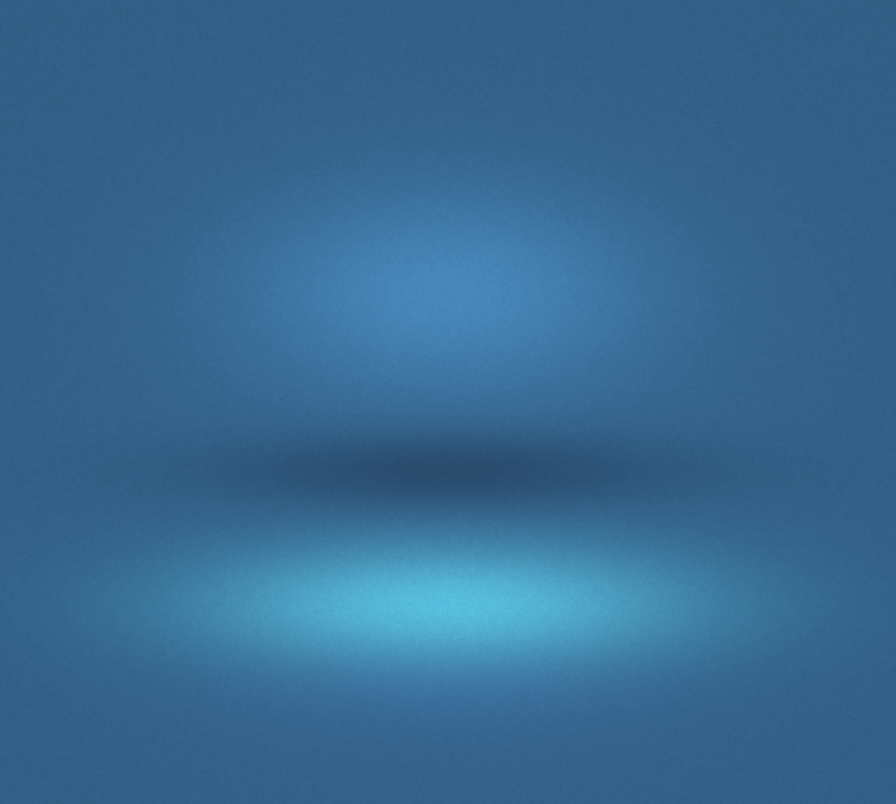
Give the GLSL for this background, as a WebGL 1 fragment shader.

```glsl
precision highp float;
// A calm blue studio backdrop: a soft wall light above, a dark band of shade
// in the middle and a bright cyan pool of light on the floor below.
// Each part is an elliptical Gaussian mixed over the base, with fine grain on top.

uniform vec2 u_resolution;

const vec3 BASE_BLUE  = vec3(0.193, 0.370, 0.522);
const vec3 HAZE_BLUE  = vec3(0.225, 0.425, 0.595);
const vec3 WALL_BLUE  = vec3(0.290, 0.550, 0.755);
const vec3 SHADE_NAVY = vec3(0.155, 0.285, 0.415);
const vec3 FLOOR_CYAN = vec3(0.350, 0.765, 0.885);
const vec3 SPILL_BLUE = vec3(0.245, 0.440, 0.660);

const vec2 GRAIN_CELLS = vec2(512.0, 460.0);

// Elliptical falloff: 1 at the center, spread is the standard deviation.
float softEllipse(vec2 p, vec2 center, vec2 spread) {
  vec2 d = (p - center) / spread;
  return exp(-0.5 * dot(d, d));
}

float hash(vec2 p) {
  vec3 q = fract(vec3(p.xyx) * 0.1031);
  q += dot(q, q.yzx + 33.33);
  return fract((q.x + q.y) * q.z);
}

// Smoothly interpolated lattice noise in the range 0 to 1.
float valueNoise(vec2 p) {
  vec2 cell = floor(p);
  vec2 f = fract(p);
  f = f * f * (3.0 - 2.0 * f);
  float low = mix(hash(cell), hash(cell + vec2(1.0, 0.0)), f.x);
  float high = mix(hash(cell + vec2(0.0, 1.0)), hash(cell + vec2(1.0)), f.x);
  return mix(low, high, f.y);
}

// Fine speckle plus a slightly coarser layer, centered on zero.
float grain(vec2 uv) {
  float fine = hash(floor(uv * GRAIN_CELLS)) - 0.5;
  float coarse = valueNoise(uv * GRAIN_CELLS * 0.5) - 0.5;
  return 0.6 * fine + 0.4 * coarse;
}

void main() {
  vec2 uv = gl_FragCoord.xy / u_resolution;

  // Base and broad haze
  vec3 color = BASE_BLUE;
  color = mix(color, HAZE_BLUE, 0.55 * softEllipse(uv, vec2(0.5, 0.42), vec2(0.27, 0.30)));

  // Wall light
  color = mix(color, WALL_BLUE, 0.88 * softEllipse(uv, vec2(0.5, 0.637), vec2(0.155, 0.088)));

  // Shade between wall and floor
  color = mix(color, SHADE_NAVY, 0.92 * softEllipse(uv, vec2(0.5, 0.412), vec2(0.190, 0.036)));

  // Floor light with a blue spill below it
  color = mix(color, SPILL_BLUE, 0.40 * softEllipse(uv, vec2(0.5, 0.145), vec2(0.17, 0.045)));
  color = mix(color, FLOOR_CYAN, 0.94 * softEllipse(uv, vec2(0.5, 0.247), vec2(0.195, 0.053)));

  // Film grain
  color *= 1.0 + 0.06 * grain(uv);
  gl_FragColor = vec4(clamp(color, 0.0, 1.0), 1.0);
}
```
